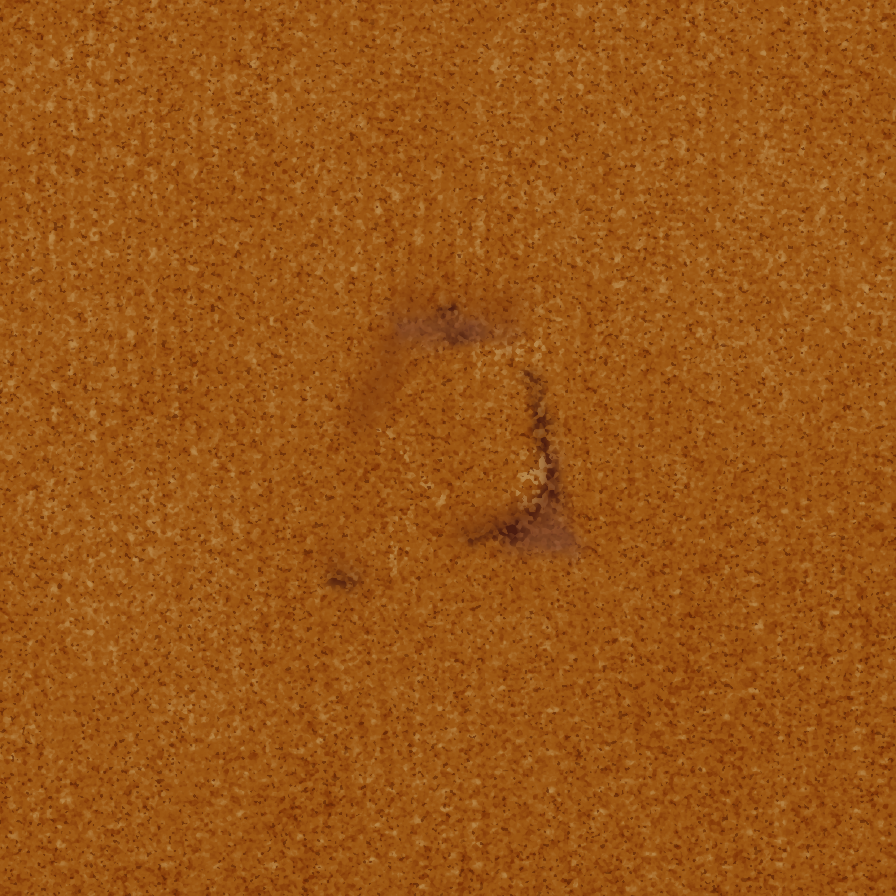
Give the GLSL for this texture, as a Shadertoy shader.

```glsl
// Ochre woven cloth with a broken, purple-brown ring stain near its centre.
// Soft cellular grain lies over staggered thread flecks, upright above and
// flat at lower right; noise-warped soft strokes build the stain.

float hash(vec2 p) {
    return fract(sin(dot(p, vec2(127.1, 311.7))) * 43758.5453);
}

float valueNoise(vec2 p) {
    vec2 cell = floor(p);
    vec2 f = fract(p);
    f = f * f * (3.0 - 2.0 * f);
    float low = mix(hash(cell), hash(cell + vec2(1, 0)), f.x);
    float high = mix(hash(cell + vec2(0, 1)), hash(cell + vec2(1, 1)), f.x);
    return mix(low, high, f.y);
}

float cloudNoise(vec2 p) {
    float sum = 0.0, weight = 0.5;
    for (int i = 0; i < 4; i++) {
        sum += weight * valueNoise(p);
        p = p * 2.03 + 17.3;
        weight *= 0.5;
    }
    return sum / 0.9375;
}

// Random tone per scattered grain, blended softly at the cell borders.
float grainTone(vec2 p, float sharpness) {
    vec2 cell = floor(p);
    float total = 0.0, weights = 0.0;
    for (int y = -1; y <= 1; y++) {
        for (int x = -1; x <= 1; x++) {
            vec2 id = cell + vec2(x, y);
            vec2 seed = id + vec2(hash(id), hash(id + 53.7));
            vec2 away = p - seed;
            float weight = exp(-sharpness * dot(away, away));
            total += weight * hash(id + 91.2);
            weights += weight;
        }
    }
    return total / max(weights, 1e-5);
}

// Staggered soft ellipses, each with its own shift and strength.
float threadFlecks(vec2 p, vec2 size) {
    p.y += 0.5 * mod(floor(p.x), 2.0);
    vec2 id = floor(p);
    vec2 jitter = 0.3 * (vec2(hash(id + 7.1), hash(id + 23.9)) - 0.5);
    vec2 local = (fract(p) - 0.5 - jitter) / size;
    return (1.0 - smoothstep(0.3, 1.2, length(local))) * (0.35 + 0.65 * hash(id));
}

// Soft stroke between two points.
float stroke(vec2 p, vec2 a, vec2 b, float radius) {
    vec2 along = b - a;
    float t = clamp(dot(p - a, along) / dot(along, along), 0.0, 1.0);
    vec2 away = (p - a - along * t) / radius;
    return exp(-dot(away, away));
}

vec3 clothColor(float tone) {
    vec3 color = mix(vec3(0.50, 0.20, 0.02), vec3(0.62, 0.345, 0.075), smoothstep(-0.3, 0.42, tone));
    return mix(color, vec3(0.72, 0.53, 0.29), smoothstep(0.36, 1.12, tone));
}

void mainImage(out vec4 fragColor, in vec2 fragCoord) {
    vec2 uv = fragCoord / iResolution.xy;
    float cloud = cloudNoise(uv * 9.0);
    float patchy = cloudNoise(uv * 46.0 + 8.0);
    float grain = grainTone(uv * 205.0, 9.0);
    float fineGrain = grainTone(uv * 330.0 + 41.0, 7.0);

    // Cloth: broad shading, two weave directions and grain.
    float flatWeave = smoothstep(-0.12, 0.30, 0.2 + 0.42 * uv.x - uv.y);
    vec2 bent = uv + 0.006 * (vec2(cloud, cloudNoise(uv * 8.0 + 31.0)) - 0.5);
    float upright = threadFlecks(bent * vec2(44, 36), vec2(0.25, 0.36));
    float dashes = threadFlecks(bent * vec2(35, 43), vec2(0.33, 0.20));
    float centre = stroke(uv, vec2(0.47, 0.49), vec2(0.54, 0.51), 0.17);
    float tone = 0.39 - 0.11 * flatWeave + 0.22 * (cloud - 0.5) + 0.26 * (patchy - 0.5);
    tone += 0.62 * (grain - 0.5) + 0.36 * (fineGrain - 0.5);
    tone += mix(0.30 * upright, 0.40 * dashes, flatWeave) * (1.0 - 0.7 * centre);
    tone -= 0.04 * centre;

    // Pale worn fibres along the inside of the ring.
    float pale = stroke(uv, vec2(0.588, 0.445), vec2(0.600, 0.482), 0.013);
    pale += 0.45 * stroke(uv, vec2(0.535, 0.602), vec2(0.590, 0.614), 0.016);
    pale += 0.45 * stroke(uv, vec2(0.425, 0.515), vec2(0.488, 0.445), 0.012);
    pale += 0.45 * stroke(uv, vec2(0.440, 0.375), vec2(0.448, 0.425), 0.018);
    tone += pale * (0.12 + 0.65 * smoothstep(0.4, 0.8, grain));
    vec3 color = clothColor(tone);
    color = mix(color, vec3(0.36, 0.14, 0.025), 0.6 * smoothstep(0.84, 0.95, 1.0 - fineGrain));

    // Rusty halo around the mark.
    vec2 p = uv + 0.022 * (vec2(patchy, cloudNoise(uv * 40.0 + 63.0)) - 0.5);
    float rust = stroke(p, vec2(0.405, 0.535), vec2(0.440, 0.615), 0.023);
    rust += 0.7 * stroke(p, vec2(0.460, 0.665), vec2(0.570, 0.655), 0.025);
    rust += stroke(p, vec2(0.515, 0.405), vec2(0.580, 0.425), 0.020);
    rust += 0.7 * stroke(p, vec2(0.372, 0.375), vec2(0.395, 0.350), 0.022);
    color = mix(color, vec3(0.49, 0.22, 0.045), 0.48 * min(rust, 1.0));

    // Mauve film at the top and lower right.
    float film = 0.85 * stroke(p, vec2(0.455, 0.632), vec2(0.520, 0.630), 0.019);
    film += 0.4 * stroke(p, vec2(0.530, 0.638), vec2(0.565, 0.625), 0.014);
    film += stroke(p, vec2(0.572, 0.402), vec2(0.615, 0.407), 0.020);
    film += 0.55 * stroke(p, vec2(0.625, 0.395), vec2(0.640, 0.384), 0.012);
    film += 0.6 * stroke(p, vec2(0.616, 0.435), vec2(0.618, 0.485), 0.014);
    color = mix(color, vec3(0.46, 0.25, 0.16) * (0.85 + 0.3 * grain), 0.72 * min(film, 1.0));

    // Dark residue, broken into specks by the grain.
    float dark = 0.7 * stroke(p, vec2(0.594, 0.580), vec2(0.603, 0.535), 0.011);
    dark += stroke(p, vec2(0.603, 0.530), vec2(0.613, 0.465), 0.013);
    dark += stroke(p, vec2(0.613, 0.445), vec2(0.570, 0.407), 0.015);
    dark += 0.75 * stroke(p, vec2(0.565, 0.405), vec2(0.525, 0.397), 0.010);
    dark += stroke(p, vec2(0.497, 0.650), vec2(0.506, 0.652), 0.009);
    dark += 0.8 * stroke(p, vec2(0.508, 0.619), vec2(0.516, 0.621), 0.008);
    dark += 0.8 * stroke(p, vec2(0.375, 0.353), vec2(0.390, 0.351), 0.012);
    float residue = min(dark, 1.0) * (0.3 + 0.65 * smoothstep(0.75, 0.25, grain));
    color = mix(color, vec3(0.29, 0.105, 0.055), residue * (1.0 - 0.6 * min(pale, 1.0)));

    fragColor = vec4(clamp(color, 0.0, 1.0), 1.0);
}
```
